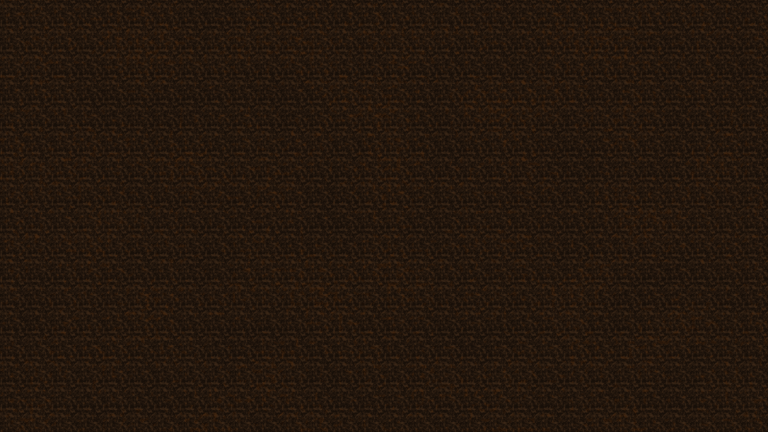
Give the GLSL for this pattern, as a Shadertoy shader.

```glsl
vec2 gradientAt(vec2 lattice, float period) {
    vec2 p = mod(lattice, period);
    float angle = 6.2832 * fract(sin(dot(p, vec2(127.1, 311.7))) * 4375.85);
    return vec2(cos(angle), sin(angle));
}

// Gradient noise that wraps after a whole number of lattice cells
float gradientNoise(vec2 p, float period) {
    vec2 i = floor(p), f = fract(p);
    vec2 w = f * f * f * (f * (f * 6.0 - 15.0) + 10.0);
    vec2 e = vec2(1.0, 0.0);
    float a = dot(gradientAt(i, period), f);
    float b = dot(gradientAt(i + e.xy, period), f - e.xy);
    float c = dot(gradientAt(i + e.yx, period), f - e.yx);
    float d = dot(gradientAt(i + e.xx, period), f - e.xx);
    return mix(mix(a, b, w.x), mix(c, d, w.x), w.y);
}

// Curled grain: warped noise and the fine creases along its zero contours
vec2 curledGrain(vec2 tile) {
    vec2 warp = vec2(gradientNoise(tile * 4.0, 4.0),
                     gradientNoise(tile * 4.0 + 1.5, 4.0));
    float grain = gradientNoise(tile * 7.0 + warp * 0.9, 7.0);
    float crease = 1.0 - smoothstep(0.03, 0.16, abs(grain));
    return vec2(grain, crease);
}

void mainImage(out vec4 fragColor, in vec2 fragCoord) {
    vec3 color = vec3(0.0);

    // Four samples per pixel smooth the fine grain
    for (int s = 0; s < 4; s++) {
        vec2 offset = vec2(s & 1, s >> 1) * 0.5 - 0.25;
        vec2 tile = (fragCoord + offset) / iResolution.y * 16.875;
        vec2 grain = curledGrain(tile);

        // Pebbled relief, dark creases and faint rows between repeats
        float fleck = gradientNoise(tile * 11.0 + 3.7, 11.0);
        float tone = 0.6 + grain.x * 0.9 + fleck * 0.8 - grain.y * 0.4;
        vec2 edge = 0.5 - abs(fract(tile) - 0.5);
        tone -= 0.14 * (1.0 - smoothstep(0.02, 0.1, edge.y));
        tone -= 0.06 * (1.0 - smoothstep(0.02, 0.1, edge.x));

        // Uneven wear that ignores the repeat
        float wear = gradientNoise(tile * 0.43, 64.0);
        float speckle = gradientNoise(tile * 5.3, 256.0);
        tone += wear * 0.12 + speckle * 0.3;

        vec3 brown = mix(vec3(0.09, 0.057, 0.032), vec3(0.205, 0.135, 0.078),
                         clamp(tone, 0.0, 1.2));
        float rust = smoothstep(0.1, 0.45, speckle + wear * 0.3);
        color += brown * mix(vec3(1.0), vec3(1.1, 0.96, 0.7), rust);
    }
    fragColor = vec4(color / 4.0, 1.0);
}
```
